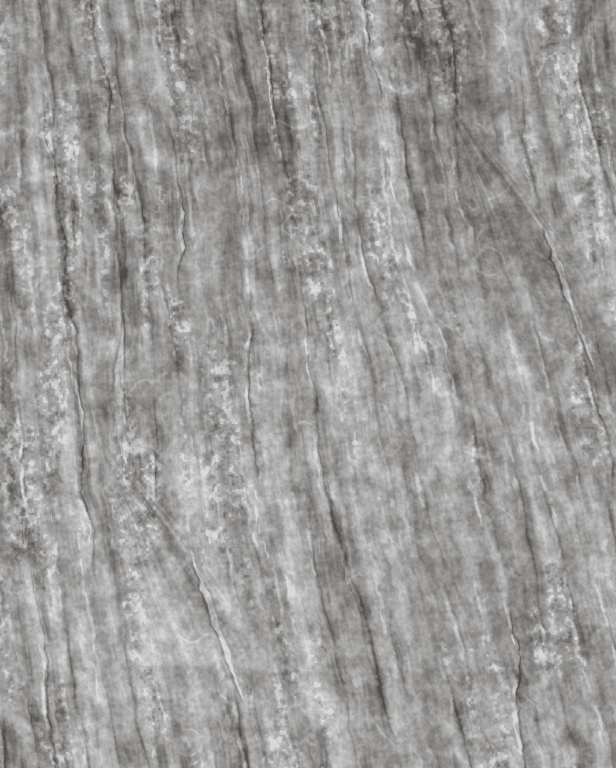
Reproduce this texture procedurally as a WebGL 1 fragment shader.

```glsl
precision highp float;
uniform vec2 u_resolution;

#define BASE_TONE 0.612
#define BAND_CONTRAST 0.20
#define FIBRE_CONTRAST 0.38
#define MOTTLE_CONTRAST 0.33
#define GRAIN_CONTRAST 0.19
#define VEIN_DEPTH 0.22
#define CHIP_LIGHT 0.15
#define DARK_STONE vec3(0.44, 0.43, 0.42)
#define PALE_STONE vec3(0.77, 0.77, 0.77)

float hash(vec2 p) {
  return fract(sin(dot(p, vec2(127.1, 311.7))) * 43758.5453);
}

float noise(vec2 p) {
  vec2 cell = floor(p), f = fract(p);
  f = f * f * (3.0 - 2.0 * f);
  float low = mix(hash(cell), hash(cell + vec2(1.0, 0.0)), f.x);
  float high = mix(hash(cell + vec2(0.0, 1.0)), hash(cell + 1.0), f.x);
  return mix(low, high, f.y);
}

float fbm(vec2 p) {
  float sum = 0.0, weight = 0.42;
  for (int i = 0; i < 4; i++) {
    sum += weight * noise(p);
    p = p * 2.03 + vec2(17.3, 9.1);
    weight *= 0.63;
  }
  return sum / 0.956;
}

// Broken cracks along the grain: x is the dark vein, y the pale chipped rim.
vec2 veins(vec2 grain, float count, float seed) {
  float x = grain.x * count + seed;
  float id = floor(x);
  float along = grain.y + 5.0 * hash(vec2(id, seed));
  float wander = 0.42 * noise(vec2(id * 3.7, along * 5.0))
               + 0.15 * noise(vec2(id * 5.3, along * 19.0))
               + 0.07 * fbm(vec2(id * 2.9, along * 60.0));
  float f = fract(x);
  float d = (f - 0.18 - wander) / count;
  float presence = smoothstep(0.40, 0.68, noise(vec2(id * 7.1 + seed, along * 5.5)));
  presence *= 0.55 + 0.45 * smoothstep(0.3, 0.6, noise(vec2(id * 1.7, along * 34.0)));
  float width = mix(0.0008, 0.0042, noise(vec2(id * 4.3, along * 15.0)));
  float crack = exp(-d * d / (width * width));
  float shade = smoothstep(-0.001, 0.001, d) * exp(-max(d, 0.0) / 0.008);
  float inside = smoothstep(0.0, 0.12, f) * smoothstep(1.0, 0.8, f);
  float rim = smoothstep(0.004, 0.001, abs(d + 0.004));
  float chipped = smoothstep(0.50, 0.66, noise(vec2(id * 9.7, along * 14.0)));
  chipped *= smoothstep(0.35, 0.6, noise(vec2(grain.x * 230.0, grain.y * 90.0)));
  return inside * vec2(presence * (0.7 * crack + 0.45 * shade), rim * chipped);
}

// Fan of smooth fibres crossing the grain: x is its tone, y its coverage.
vec2 fan(vec2 q) {
  float drop = max(-q.y, 0.001);
  float slope = q.x / drop + 0.12 * (noise(q * 9.0 + 4.0) - 0.5);
  float fibres = fbm(vec2(slope * 13.0, drop * 3.0));
  float cover = smoothstep(0.14, 0.34, slope) * smoothstep(1.0, 0.72, slope)
              * smoothstep(0.0, 0.09, -q.y) * smoothstep(0.42, 0.25, drop);
  return vec2(fibres - 0.5, cover);
}

// Tapered pale splinter with a dark lower edge.
float splinter(vec2 q) {
  float t = clamp((-q.y - 0.17) / 0.20, 0.0, 1.0);
  float centre = 0.135 + 0.07 * t + 0.014 * (fbm(vec2(q.y * 24.0, 2.0)) - 0.5);
  float halfWidth = 0.0045 * sin(3.1416 * t) * (0.5 + noise(vec2(q.y * 50.0, 6.0)));
  float d = abs(q.x - centre) - halfWidth;
  float ends = smoothstep(0.0, 0.08, t) * smoothstep(1.0, 0.92, t);
  float edge = smoothstep(0.003, 0.0, abs(q.x - centre + halfWidth + 0.002));
  return ends * (0.15 * smoothstep(0.001, -0.001, d) - 0.12 * edge);
}

void main() {
  vec2 p = gl_FragCoord.xy / u_resolution.y;
  vec2 turned = mat2(0.8, 0.6, -0.6, 0.8) * p;

  // Grain direction leans more towards the right
  vec2 grain = vec2(p.x + p.y * (0.10 + 0.16 * p.x), p.y);
  grain.x += 0.05 * (noise(p * vec2(4.0, 2.6)) - 0.5) + 0.016 * (fbm(p * 16.0) - 0.5);

  // Long bands, fine fibres and dark lens-shaped flecks
  float bands = fbm(vec2(grain.x * 18.0, grain.y * 1.8)) - 0.5;
  float fibres = fbm(vec2(grain.x * 62.0 + 7.0, grain.y * 6.0)) - 0.5;
  float flecks = smoothstep(0.58, 0.76, fbm(vec2(grain.x * 48.0, grain.y * 7.0) + 53.0));
  float streaks = BAND_CONTRAST * bands + FIBRE_CONTRAST * fibres - 0.11 * flecks;

  // Two crossing fans replace the streaks where they lie
  vec2 upper = p - vec2(0.573, 0.88), lower = p - vec2(0.115, 0.45);
  vec2 upperFan = fan(upper), lowerFan = fan(lower);
  streaks = mix(streaks, 0.5 * upperFan.x - 0.04, 0.85 * upperFan.y);
  streaks = mix(streaks, 0.5 * lowerFan.x, 0.85 * lowerFan.y);
  float calm = 1.0 - 0.7 * max(upperFan.y, lowerFan.y);

  // Crumbly mottling and sharp grain
  float mottle = fbm(turned * 46.0 + 3.0) - 0.5;
  float grit = 0.45 * noise(turned * 190.0) + 0.3 * noise(p * 370.0)
             + 0.25 * noise(vec2(grain.x * 260.0, grain.y * 70.0)) - 0.5;
  float tone = BASE_TONE + streaks + MOTTLE_CONTRAST * mottle + GRAIN_CONTRAST * grit;

  // Cracks at two sizes
  vec2 cracks = veins(grain, 11.0, 3.0) + 0.7 * veins(grain, 25.0, 41.0);
  tone += calm * (CHIP_LIGHT * cracks.y - VEIN_DEPTH * cracks.x);

  // Pale crumbs, pits, hairline scratches and splinters
  float crumbZone = smoothstep(0.48, 0.66, fbm(vec2(grain.x * 26.0, grain.y * 6.0) + 31.0));
  float crumbs = 0.6 * noise(turned * 120.0 + 8.0) + 0.4 * noise(p * 260.0 + 3.0);
  tone += crumbZone * (0.15 * smoothstep(0.55, 0.72, crumbs) - 0.10 * smoothstep(0.40, 0.25, crumbs));
  float scratch = smoothstep(0.07, 0.01, abs(noise(turned * 34.0 + 5.0) - 0.5));
  tone += 0.07 * scratch * smoothstep(0.66, 0.80, noise(p * 24.0 + 20.0));
  tone += splinter(upper) + splinter(lower);

  // Light falls from the lower left
  vec2 fromGlow = p - vec2(0.1, 0.15);
  tone += 0.07 * (0.5 - p.y) + 0.04 * exp(-8.0 * dot(fromGlow, fromGlow));

  tone = clamp(tone, 0.30, 0.85);
  gl_FragColor = vec4(mix(DARK_STONE, PALE_STONE, (tone - 0.43) / 0.34), 1.0);
}
```
